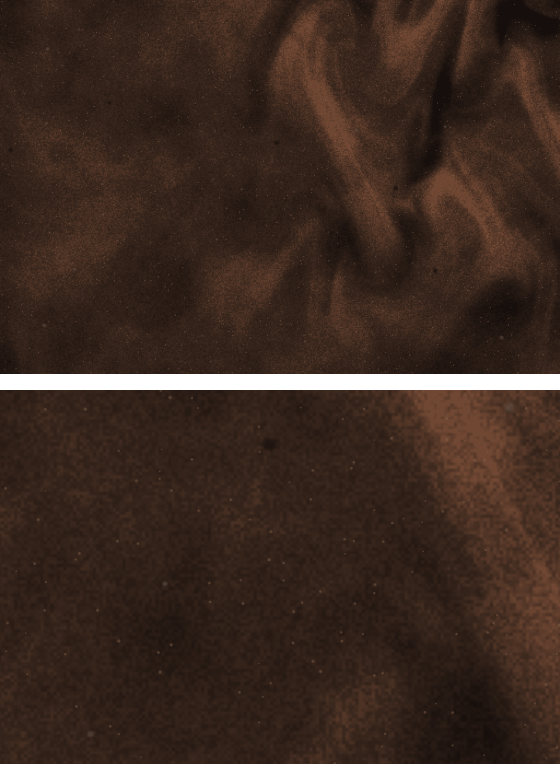
Top: the whole. Bottom: its middle third, enlarged.
This texture is drawn by a WebGL 2 fragment shader. Its source:

```glsl
#version 300 es
precision highp float;
// Dark copper-brown smoky resin with folded pearly swirls, fine grain and dust.

uniform vec2 u_resolution;
out vec4 fragColor;

float hash(vec2 p) {
    vec3 q = fract(vec3(p.xyx) * 0.1031);
    q += dot(q, q.yzx + 33.33);
    return fract((q.x + q.y) * q.z);
}

// Smoothly interpolated random grain
float grain(vec2 p) {
    vec2 cell = floor(p), f = fract(p);
    f = f * f * (3.0 - 2.0 * f);
    float low = mix(hash(cell), hash(cell + vec2(1, 0)), f.x);
    float high = mix(hash(cell + vec2(0, 1)), hash(cell + vec2(1, 1)), f.x);
    return mix(low, high, f.y) - 0.5;
}

// Layered rotated sines, roughly -1 to 1
float clouds(vec2 q) {
    float sum = 0.0, amplitude = 0.5;
    for (int i = 0; i < 6; i++) {
        sum += amplitude * sin(q.x + 1.6 * sin(q.y * 0.9 + float(i) * 2.1));
        q = mat2(0.76, 0.65, -0.65, 0.76) * q * 1.75 + 1.3;
        amplitude *= 0.62;
    }
    return sum;
}

// Bends space into curling folds
vec2 fold(vec2 q) {
    float frequency = 0.5;
    for (int i = 0; i < 5; i++) {
        q += 0.75 * sin(q.yx * frequency + vec2(1.3, 4.1) * float(i + 1)) / frequency;
        q = mat2(0.92, 0.39, -0.39, 0.92) * q;
        frequency *= 1.55;
    }
    return q;
}

// One soft round speck in a share of the grid cells
float specks(vec2 p, float scale, float share, float radius) {
    vec2 cell = floor(p * scale);
    vec2 center = 0.25 + 0.5 * vec2(hash(cell + 17.0), hash(cell + 41.0));
    float size = radius * (0.5 + hash(cell + 73.0));
    float d = length(fract(p * scale) - center) / scale;
    float present = step(hash(cell + 5.0), share);
    return present * (1.0 - smoothstep(size * 0.3, size + 0.5 / u_resolution.y, d));
}

void main() {
    vec2 p = gl_FragCoord.xy / u_resolution.y;

    // Broad smoke with smaller wisps drawn along it
    float smoke = clouds(p * vec2(6.0, 7.5) + 2.0 + 0.5 * sin(p.yx * 7.0));
    float wisps = clouds(p * vec2(15.0, 21.0) + vec2(2.0, -1.5) * smoke);
    float tone = 0.50 + 0.17 * smoke + 0.06 * wisps;
    tone -= 0.15 * (1.0 - smoothstep(0.0, 0.12, p.x));
    tone -= 0.09 * (1.0 - smoothstep(0.0, 0.4, p.y));

    // Pearly folds, tall and narrow, strongest at the upper right
    float swirl = smoothstep(0.5, 1.1, p.x + 0.1 * smoke) * smoothstep(-0.1, 0.55, p.y);
    swirl = mix(0.2, 1.0, swirl);
    vec2 q = fold(p * vec2(27.0, 15.0) + vec2(3.7, 1.4));
    float sheen = pow(0.5 + 0.5 * sin(q.x * 0.8 + 0.8 * smoke), 3.0);
    float vein = pow(0.5 + 0.5 * sin(q.y * 0.6 + 0.35 * q.x), 4.0);
    float thread = pow(0.5 + 0.5 * sin(q.x * 2.2 + 1.5 * sin(q.y)), 4.0);
    tone += swirl * (0.42 * sheen - 0.46 * vein + 0.12 * thread - 0.06);

    // Metallic grain, livelier where the surface is bright
    float light = clamp(tone, 0.0, 1.0);
    tone += (0.15 + 0.2 * light) * grain(p * 342.0 - 0.5);
    tone += 0.07 * grain(p * 150.0);

    // Brown to copper ramp, nearly even in slope
    vec3 color = mix(vec3(0.085, 0.056, 0.046), vec3(0.22, 0.148, 0.11), clamp(tone * 2.0, 0.0, 1.0));
    color = mix(color, vec3(0.44, 0.28, 0.20), clamp(tone * 2.0 - 1.0, 0.0, 1.0));

    // Pale dust, tiny glints and dark pits
    float dusty = mix(0.16, 0.03, smoothstep(0.1, 0.7, p.x));
    color = mix(color, vec3(0.40, 0.33, 0.28), 0.5 * specks(p, 13.0, dusty, 0.005));
    color = mix(color, vec3(0.52, 0.39, 0.30), 0.45 * specks(p + 3.0, 110.0, 0.07, 0.0012));
    color = mix(color, vec3(0.06, 0.04, 0.035), 0.6 * specks(p + 7.0, 9.0, 0.03, 0.006));

    fragColor = vec4(color, 1.0);
}
```
